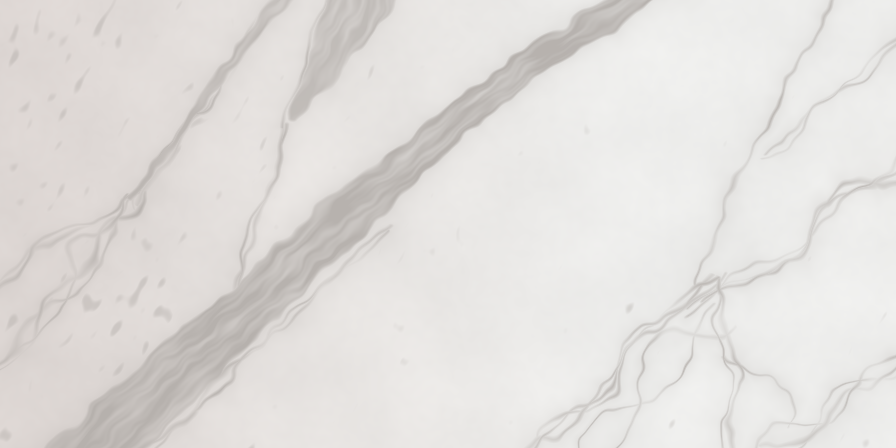
A Shadertoy shader for this texture:

```glsl
// Pale polished marble with one broad diagonal grey band and finer branching veins.

// Stone colours
const vec3 ROSE_GROUND  = vec3(0.868, 0.842, 0.830);
const vec3 CREAM_GROUND = vec3(0.910, 0.898, 0.888);
const vec3 WHITE_GROUND = vec3(0.932, 0.932, 0.926);
const vec3 VEIN_GREY    = vec3(0.700, 0.680, 0.664);

// Shape controls, in units of the canvas height
const float EDGE_SOFTNESS = 0.006;
const float HALO_WIDTH    = 0.022;
const float HALO_STRENGTH = 0.20;
const float BEND_AMOUNT   = 0.030;
const float RAGGEDNESS    = 0.012;
const float FLECK_TILT    = 1.05;
const float FLECK_DEPTH   = 0.45;
const float CLOUD_DEPTH   = 0.022;

vec2 gradientAt(vec2 cell) {
    vec3 h = fract(cell.xyx * vec3(0.1031, 0.1030, 0.0973));
    h += dot(h, h.yzx + 33.33);
    float angle = 6.2832 * fract((h.x + h.y) * h.z);
    return vec2(cos(angle), sin(angle));
}

float noise(vec2 p) {
    vec2 i = floor(p), f = fract(p);
    vec2 u = f * f * f * (f * (f * 6.0 - 15.0) + 10.0);
    vec2 e = vec2(0.0, 1.0);
    float low  = mix(dot(gradientAt(i), f),
                     dot(gradientAt(i + e.yx), f - e.yx), u.x);
    float high = mix(dot(gradientAt(i + e.xy), f - e.xy),
                     dot(gradientAt(i + e.yy), f - e.yy), u.x);
    return mix(low, high, u.y);
}

float fbm(vec2 p) {
    float sum = 0.0, amplitude = 1.0;
    for (int k = 0; k < 4; k++) {
        sum += amplitude * noise(p);
        p = mat2(1.6, 1.2, -1.2, 1.6) * p + 5.3;
        amplitude *= 0.5;
    }
    return sum;
}

vec2 noise2(vec2 p) {
    return vec2(noise(p), noise(p + vec2(31.7, 12.3)));
}

// Bowed, tapered stroke from a to b, streaked along its length
float vein(vec2 p, vec2 a, vec2 b, float bow, float startRadius, float endRadius) {
    float len = distance(a, b);
    vec2 axis = (b - a) / len;
    vec2 q = vec2(dot(p - a, axis), dot(p - a, vec2(-axis.y, axis.x)));
    float h = clamp(q.x / len, 0.0, 1.0);
    q.y -= bow * 6.75 * h * h * (1.0 - h);
    float d = length(vec2(q.x - h * len, q.y)) - mix(startRadius, endRadius, h);
    float streak = clamp(0.82 + 0.5 * noise(q * vec2(5.0, 55.0) + a * 17.0)
                              + 0.3 * noise(q * vec2(14.0, 110.0)), 0.0, 1.0);
    float body = 1.0 - smoothstep(-EDGE_SOFTNESS, EDGE_SOFTNESS, d);
    float halo = HALO_STRENGTH * exp(-max(d, 0.0) / HALO_WIDTH);
    return max(body * streak, halo);
}

// Thin strands that part and rejoin along one course
float braid(vec2 p, vec2 a, vec2 b, float bow, float radius, float spread, int strands) {
    float ink = 0.0;
    for (int k = 0; k < strands; k++) {
        float seed = 9.7 * float(k);
        vec2 q = p + spread * noise2(p * 6.0 + seed + a * 11.0);
        float strength = clamp(0.72 + 0.9 * noise(p * 9.0 + seed), 0.2, 1.0);
        ink = max(ink, strength * vein(q, a, b, bow, radius, radius * 0.7));
    }
    return ink;
}

float allVeins(vec2 p) {
    // Broad band and its frayed lower edge
    float ink = vein(p, vec2(0.12, -0.08), vec2(1.52, 1.05), 0.065, 0.076, 0.026);
    ink = max(ink, braid(p, vec2(0.32, -0.02), vec2(0.86, 0.50), 0.0, 0.005, 0.04, 2));
    // Wedge at the top with its dark side and tail
    ink = max(ink, 0.8 * vein(p, vec2(0.66, 0.74), vec2(0.82, 1.04), 0.0, 0.008, 0.080));
    ink = max(ink, braid(p, vec2(0.73, 1.02), vec2(0.64, 0.72), 0.0, 0.004, 0.02, 1));
    ink = max(ink, braid(p, vec2(0.64, 0.73), vec2(0.49, 0.30), 0.02, 0.005, 0.02, 2));
    // Forked vein on the left
    ink = max(ink, 0.85 * vein(p, vec2(0.30, 0.57), vec2(0.66, 1.03), 0.0, 0.007, 0.017));
    ink = max(ink, braid(p, vec2(0.66, 1.02), vec2(0.28, 0.55), 0.0, 0.004, 0.06, 2));
    ink = max(ink, braid(p, vec2(0.32, 0.58), vec2(-0.04, 0.36), 0.0, 0.005, 0.04, 2));
    ink = max(ink, braid(p, vec2(0.32, 0.58), vec2(-0.04, 0.11), 0.0, 0.005, 0.09, 3));
    // Network on the right
    ink = max(ink, braid(p, vec2(1.87, 1.03), vec2(1.57, 0.36), -0.03, 0.004, 0.02, 1));
    ink = max(ink, braid(p, vec2(2.04, 0.96), vec2(1.72, 0.64), 0.0, 0.004, 0.06, 2));
    ink = max(ink, braid(p, vec2(2.04, 0.68), vec2(1.58, 0.30), 0.0, 0.004, 0.08, 3));
    ink = max(ink, braid(p, vec2(1.60, 0.37), vec2(1.14, -0.04), 0.0, 0.005, 0.07, 3));
    ink = max(ink, braid(p, vec2(1.62, 0.32), vec2(1.30, -0.04), 0.0, 0.004, 0.10, 2));
    ink = max(ink, braid(p, vec2(1.60, 0.36), vec2(1.59, -0.04), 0.03, 0.004, 0.08, 2));
    ink = max(ink, braid(p, vec2(1.62, 0.19), vec2(1.76, 0.05), 0.05, 0.003, 0.04, 1));
    return max(ink, braid(p, vec2(2.04, 0.20), vec2(1.68, -0.01), 0.0, 0.004, 0.09, 3));
}

// Short slanted mineral flecks, densest on the rosy side
float flecks(vec2 p) {
    float c = cos(FLECK_TILT), s = sin(FLECK_TILT);
    vec2 q = vec2(c * p.x + s * p.y, c * p.y - s * p.x);
    float grain = noise(q * vec2(17.0, 38.0)) + 0.35 * noise(p * 5.0 + 3.0);
    float density = 1.0 - smoothstep(0.1, 1.4, p.x);
    return smoothstep(0.0, 0.28, grain - mix(0.54, 0.30, density));
}

void mainImage(out vec4 fragColor, in vec2 fragCoord) {
    vec2 p = fragCoord / iResolution.y;
    p.x *= 2.0 * iResolution.y / iResolution.x;

    // Ground: rose to white, faintly clouded
    vec3 stone = mix(ROSE_GROUND, CREAM_GROUND, smoothstep(0.0, 0.85, p.x));
    stone = mix(stone, WHITE_GROUND, smoothstep(0.7, 1.5, p.x));
    stone += CLOUD_DEPTH * fbm(p * 4.0 + 2.0) + 0.006 * noise(p * 45.0);

    // Veins on a gently bent, ragged domain
    vec2 bend = vec2(fbm(p * 3.0), fbm(p * 3.0 + 17.0));
    vec2 warped = p + BEND_AMOUNT * bend + RAGGEDNESS * noise2(p * 22.0);
    float ink = max(0.92 * allVeins(warped), FLECK_DEPTH * flecks(p + 0.3 * RAGGEDNESS * bend));
    fragColor = vec4(mix(stone, VEIN_GREY, ink), 1.0);
}
```
